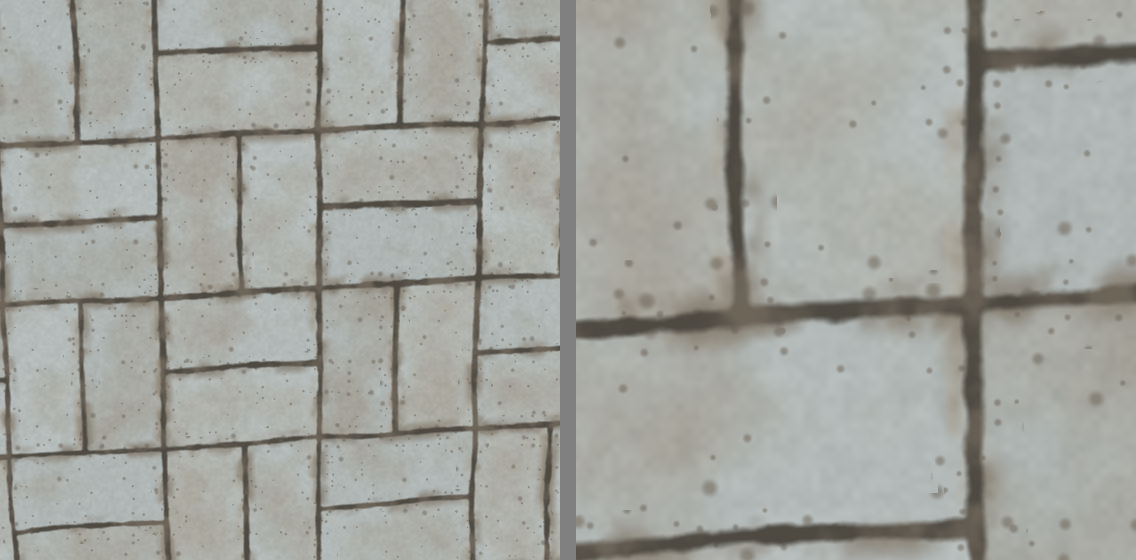
Left, the full canvas; right, a detail of the centre.
This texture is drawn by a WebGL 2 fragment shader. Its source:

```glsl
#version 300 es
precision highp float;

uniform vec2 u_resolution;
out vec4 outColor;

// Layout of the paving
const vec2 CROSSING = vec2(0.570, 0.486); // a joint crossing, anchor of the grid
const vec2 CELL = vec2(0.283, 0.2735);    // size of one pair of bricks
const float TAPER = 0.023;                // widening of the columns towards the top
const float SLOPE = 0.056;                // rise of the rows towards the right
const float SLOPE_FADE = 0.030;           // rows get flatter towards the top
const float ROW_GROWTH = 0.087;           // rows get taller towards the top
const float JOINT_HALF = 0.0043;
const float CORNER = 0.009;
const float WOBBLE = 0.007;

// Colours
const vec3 WARM_STONE = vec3(0.655, 0.645, 0.610);
const vec3 GREY_STONE = vec3(0.675, 0.685, 0.660);
const vec3 COOL_STONE = vec3(0.698, 0.727, 0.722);
const vec3 STAIN = vec3(0.510, 0.470, 0.415);
const vec3 PALE_RIM = vec3(0.740, 0.725, 0.680);
const vec3 JOINT_DARK = vec3(0.305, 0.290, 0.260);
const vec3 JOINT_DUST = vec3(0.430, 0.395, 0.350);

float hash(vec2 p) {
  vec3 q = fract(p.xyx * vec3(0.1031, 0.1030, 0.0973));
  q += dot(q, q.yzx + 33.33);
  return fract((q.x + q.y) * q.z);
}

float noise(vec2 p) {
  vec2 i = floor(p), f = fract(p);
  f = f * f * (3.0 - 2.0 * f);
  return mix(mix(hash(i), hash(i + vec2(1, 0)), f.x),
             mix(hash(i + vec2(0, 1)), hash(i + 1.0), f.x), f.y);
}

float fbm(vec2 p) {
  float sum = 0.0, amp = 0.5;
  for (int i = 0; i < 4; i++) {
    sum += amp * noise(p);
    p = mat2(1.6, 1.2, -1.2, 1.6) * p + 17.3;
    amp *= 0.5;
  }
  return sum / 0.9375;
}

float roundBox(vec2 p, vec2 halfSize, float r) {
  vec2 q = abs(p) - halfSize + r;
  return length(max(q, 0.0)) + min(max(q.x, q.y), 0.0) - r;
}

// Canvas position to grid position, one unit per pair of bricks
vec2 toGrid(vec2 p) {
  vec2 d = p - CROSSING;
  float rise = d.y - (SLOPE - SLOPE_FADE * d.y) * d.x;
  return vec2(d.x / (CELL.x + TAPER * (p.y - 0.5)), rise / CELL.y * (1.0 - ROW_GROWTH * rise));
}

// Small round pits at two sizes, more of them where density is high
float pits(vec2 p, float density) {
  float sum = 0.0;
  for (int k = 0; k < 2; k++) {
    float scale = 52.0 + 43.0 * float(k);
    vec2 g = p * scale + 31.0 * float(k), id = floor(g);
    vec2 centre = 0.3 + 0.4 * vec2(hash(id + 5.1), hash(id + 9.7));
    float radius = 0.10 + 0.18 * hash(id + 2.3);
    float present = step(1.0 - density, hash(id));
    sum += present * (1.0 - smoothstep(radius * 0.3, radius + 0.1, length(fract(g) - centre)));
  }
  return min(sum, 1.0);
}

void main() {
  vec2 p = gl_FragCoord.xy / u_resolution.y;
  vec2 bend = vec2(noise(p * 9.0), noise(p * 9.0 + 40.0)) - 0.5;
  vec2 g = toGrid(p + WOBBLE * bend);

  // Basket weave: the split of each pair turns from cell to cell
  vec2 cell = floor(g), f = fract(g);
  bool flat_ = mod(cell.x + cell.y, 2.0) < 0.5;
  vec2 a = flat_ ? f.yx : f;
  float split = 0.5 + 0.03 * (hash(cell + 70.0) - 0.5);
  float side = step(split, a.x);
  vec2 centre = vec2(mix(split, 1.0 + split, side) * 0.5, 0.5);
  vec2 halfSize = vec2(mix(split, 1.0 - split, side) * 0.5, 0.5);
  vec2 local = (flat_ ? (a - centre).yx : a - centre) * CELL;
  halfSize = (flat_ ? halfSize.yx : halfSize) * CELL;
  vec2 brick = cell * 2.0 + side * vec2(0.7, 1.3) + 90.0;

  // Distance inwards from the ragged brick edge
  float ragged = mix(0.003, 0.007, hash(brick + 3.0));
  float gap = JOINT_HALF + 0.0016 * (hash(brick + 8.0) - 0.5);
  float edge = -roundBox(local, halfSize, CORNER) - gap;
  edge += ragged * (fbm(p * 55.0) - 0.5);

  // Brick face: warm middle, cool border, fine grain
  float border = 1.0 - smoothstep(0.01, 0.06, edge);
  float tone = 0.50 + 1.5 * (fbm(p * 13.0 + brick) - 0.5);
  tone += 0.24 * border + 0.45 * (hash(brick) - 0.5);
  vec3 colour = mix(WARM_STONE, GREY_STONE, smoothstep(0.0, 0.5, tone));
  colour = mix(colour, COOL_STONE, smoothstep(0.4, 0.95, tone));
  colour += 0.045 * (fbm(p * 95.0) - 0.5) + 0.03 * (noise(p * 210.0) - 0.5);
  colour += 0.03 * (hash(brick + 15.0) - 0.5);

  // Wear: pale right rims, brown stained edges, pits
  vec2 rim = halfSize - local;
  float blotch = fbm(p * 24.0 + 7.0);
  float pale = (1.0 - smoothstep(0.003, 0.008, abs(rim.x - 0.011))) * smoothstep(0.35, 0.6, blotch);
  colour = mix(colour, PALE_RIM, 0.6 * pale);
  float topEdge = 1.0 - smoothstep(0.004, 0.022, rim.y);
  float stain = (1.0 - smoothstep(0.0, 0.020, edge)) * smoothstep(0.40, 0.72, blotch + 0.10 * topEdge);
  colour = mix(colour, STAIN, 0.75 * stain);
  float density = 0.05 + 0.16 * (1.0 - smoothstep(0.0, 0.035, edge));
  colour = mix(colour, STAIN * 0.85, 0.55 * pits(p, density));

  // Joints: dark soil with dusty stretches
  vec3 soil = mix(JOINT_DARK, JOINT_DUST, smoothstep(0.35, 0.75, fbm(p * 32.0 + 3.0)));
  colour = mix(soil, colour, smoothstep(-0.0022, 0.0032, edge));
  outColor = vec4(colour, 1.0);
}
```
